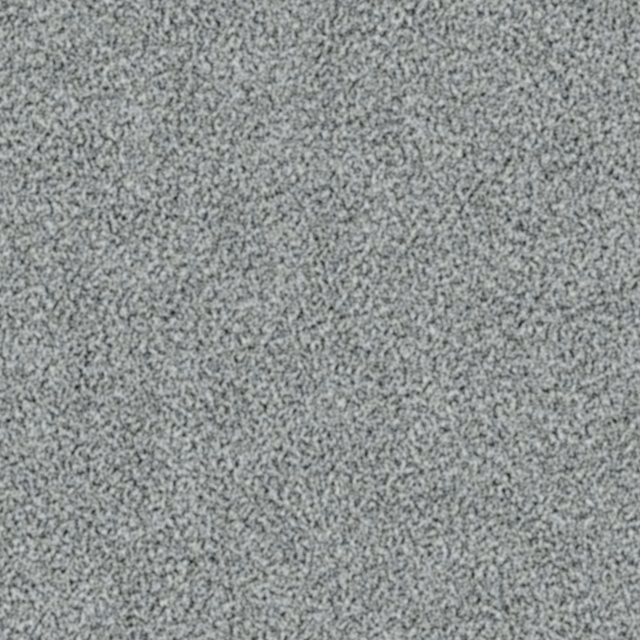
A WebGL 2 fragment shader for this texture:

```glsl
#version 300 es
precision highp float;

uniform vec2 u_resolution;
out vec4 fragColor;

// Grain sizes, in cells across the canvas: x across a streak, y along it
const vec2 STREAK_CELLS = vec2(128.0, 80.0);
const float FINE_CELLS = 165.0;
const float BLEND_CELLS = 34.0;
const float MOTTLE_CELLS = 13.0;

// Streak directions, in radians from the vertical
const float LEAN_RIGHT = -0.62;
const float LEAN_LEFT = 0.45;

// Tone
const vec3 BASE_COLOR = vec3(0.568, 0.586, 0.582);
const float FINE_WEIGHT = 0.6;
const float MOTTLE_WEIGHT = 0.16;
const float CONTRAST = 0.355;
const float SHADOW_SKEW = 0.12;
const vec3 COOL_TINT = vec3(-0.010, -0.002, 0.020);

const float TAU = 6.2831853;

float hash(vec2 p) {
    return fract(sin(dot(p, vec2(127.1, 311.7))) * 43758.5453);
}

vec2 cellGradient(vec2 cell) {
    float angle = TAU * hash(cell);
    return vec2(cos(angle), sin(angle));
}

float gradientNoise(vec2 p) {
    vec2 cell = floor(p);
    vec2 f = fract(p);
    vec2 fade = f * f * f * (f * (f * 6.0 - 15.0) + 10.0);
    vec2 e = vec2(1.0, 0.0);
    float a = dot(cellGradient(cell), f);
    float b = dot(cellGradient(cell + e.xy), f - e.xy);
    float c = dot(cellGradient(cell + e.yx), f - e.yx);
    float d = dot(cellGradient(cell + e.xx), f - e.xx);
    return mix(mix(a, b, fade.x), mix(c, d, fade.x), fade.y);
}

vec2 rotate(vec2 p, float angle) {
    float c = cos(angle), s = sin(angle);
    return vec2(c * p.x + s * p.y, c * p.y - s * p.x);
}

float streaks(vec2 uv, float lean, vec2 offset) {
    return gradientNoise(rotate(uv, lean) * STREAK_CELLS + offset);
}

float grain(vec2 uv) {
    // Patches favour one lean or the other, at constant overall contrast
    float blend = TAU / 8.0 + 2.2 * gradientNoise(uv * BLEND_CELLS + 7.3);
    float right = streaks(uv, LEAN_RIGHT, vec2(19.4, 53.7));
    float left = streaks(uv, LEAN_LEFT, vec2(241.6, 88.2));
    float fine = gradientNoise(rotate(uv, 0.2) * FINE_CELLS + 411.5);
    float mottle = gradientNoise(uv * MOTTLE_CELLS + 31.8);
    return cos(blend) * right + sin(blend) * left
         + FINE_WEIGHT * fine + MOTTLE_WEIGHT * mottle;
}

void main() {
    vec2 uv = gl_FragCoord.xy / min(u_resolution.x, u_resolution.y);

    // Grey grain with slightly deeper shadows than highlights
    float g = grain(uv);
    vec3 color = BASE_COLOR + CONTRAST * g - SHADOW_SKEW * g * g;

    // Faint cool colour drift
    color += COOL_TINT * gradientNoise(rotate(uv, 0.9) * BLEND_CELLS + 63.1);

    fragColor = vec4(clamp(color, 0.0, 1.0), 1.0);
}
```
